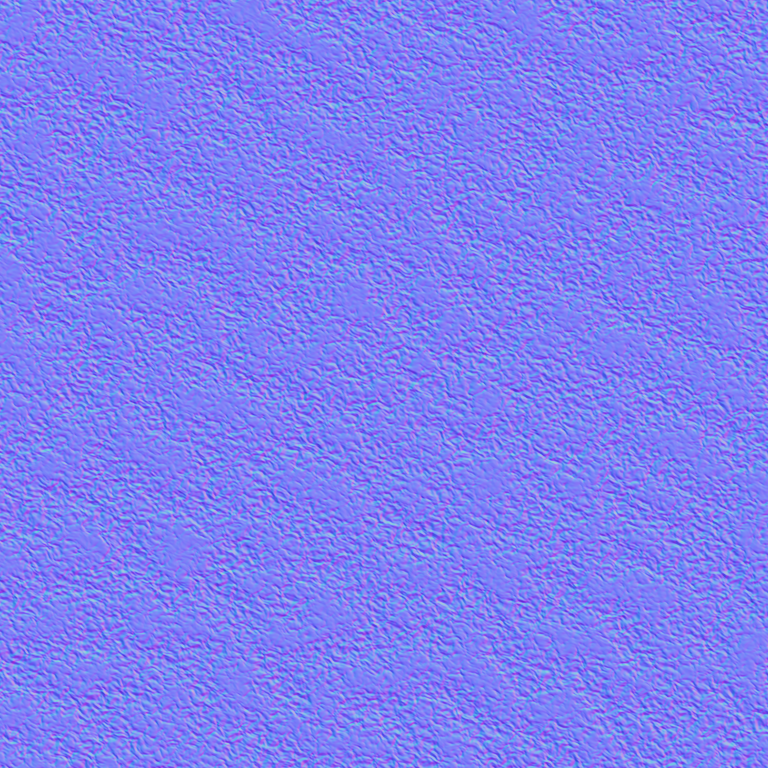
Reproduce this texture map procedurally as a three.js fragment shader.

```glsl
varying vec2 vUv;

const float GRAIN_TILT = -0.42;  // radians, lean of the grain
const float RELIEF = 0.0024;     // height of the grain in canvas widths
const float STEP = 0.001;        // half width of the slope sample

float hash(vec2 p) {
  vec3 q = fract(vec3(p.xyx) * vec3(0.1031, 0.1030, 0.0973));
  q += dot(q, q.yzx + 33.33);
  return fract((q.x + q.y) * q.z);
}

vec2 randomDirection(vec2 cell) {
  float angle = 6.28318 * hash(cell + 57.0);
  return vec2(cos(angle), sin(angle));
}

// Gradient noise, roughly -0.7 to 0.7
float noise(vec2 p) {
  vec2 i = floor(p);
  vec2 f = p - i;
  vec2 u = f * f * f * (f * (f * 6.0 - 15.0) + 10.0);
  vec2 k = vec2(0.0, 1.0);
  float a = dot(randomDirection(i), f);
  float b = dot(randomDirection(i + k.yx), f - k.yx);
  float c = dot(randomDirection(i + k.xy), f - k.xy);
  float d = dot(randomDirection(i + k.yy), f - k.yy);
  return mix(mix(a, b, u.x), mix(c, d, u.x), u.y);
}

float fbm(vec2 p, float gain) {
  float sum = 0.0;
  float amplitude = 1.0;
  for (int i = 0; i < 2; i++) {
    sum += amplitude * noise(p);
    p = p * 1.83 + vec2(17.3, 41.7);
    amplitude *= gain;
  }
  return sum;
}

vec2 rotate(vec2 p, float angle) {
  float c = cos(angle);
  float s = sin(angle);
  return vec2(c * p.x + s * p.y, c * p.y - s * p.x);
}

float smoothMin(float a, float b, float blend) {
  float h = max(blend - abs(a - b), 0.0) / blend;
  return min(a, b) - 0.25 * h * h * blend;
}

// Rough plaster whose high spots are pressed into flat patches
float plasterHeight(vec2 uv) {
  vec2 p = rotate(uv, GRAIN_TILT) + 3.0;
  vec2 warp = vec2(noise(p * 57.0), noise(p * 57.0 + 90.0));
  vec2 q = p + 0.004 * warp;
  float broad = 1.0 * fbm(q * vec2(15.0, 21.0), 0.5);
  float grain = fbm(q * vec2(108.0, 142.0), 0.5);
  float patchTop = 0.27 + 0.15 * noise(p * vec2(34.0, 42.0)) + 0.25 * grain;
  return smoothMin(broad + grain, patchTop, 0.25);
}

vec2 slope(vec2 uv) {
  vec2 e = vec2(STEP, 0.0);
  float dx = plasterHeight(uv + e.xy) - plasterHeight(uv - e.xy);
  float dy = plasterHeight(uv + e.yx) - plasterHeight(uv - e.yx);
  return RELIEF * vec2(dx, dy) / (2.0 * STEP);
}

// Packs a surface slope into a normal colour
vec3 normalColor(vec2 s) {
  vec3 n = normalize(vec3(-s, 1.0));
  return (0.5 + 0.5 * n) * vec3(0.99, 1.0, 0.97);
}

void main() {
  gl_FragColor = vec4(normalColor(slope(vUv)), 1.0);
}
```
